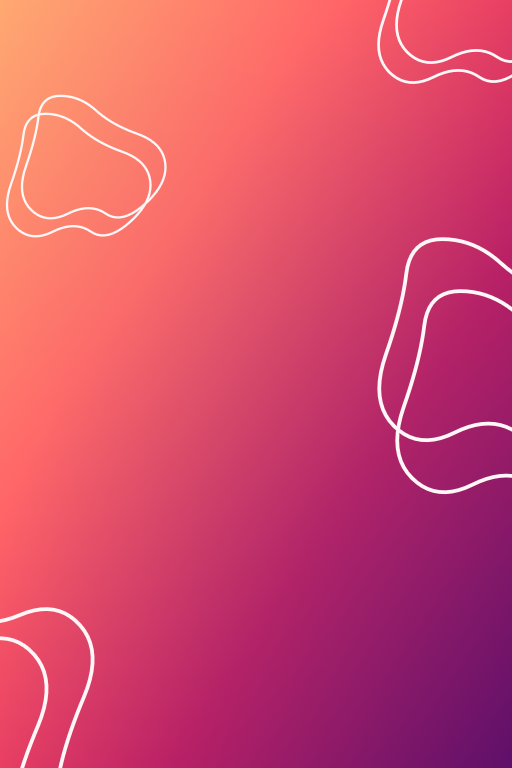
A WebGL 1 fragment shader for this background:

```glsl
precision highp float;
// Warm diagonal gradient from orange to violet with pairs of wavy white outlines.

#define ORANGE vec3(1.0, 0.66, 0.445)
#define CORAL vec3(0.98, 0.42, 0.417)
#define MAGENTA vec3(0.69, 0.14, 0.41)
#define VIOLET vec3(0.37, 0.06, 0.415)
#define CORNER_TINT vec3(0.08, -0.03, -0.025)
#define LINE_COLOR vec3(1.0, 0.97, 0.97)
#define LINE_HALF_WIDTH 0.0115
#define CORNERS 10
#define STEPS 10

uniform vec2 u_resolution;

// Control polygon of the blob; the first two corners repeat to close it
vec2 corner[CORNERS + 2];

void setupBlob() {
  corner[0] = vec2(-0.49, 0.64);
  corner[1] = vec2(-0.10, 0.64);
  corner[2] = vec2(0.22, 0.35);
  corner[3] = vec2(0.73, 0.17);
  corner[4] = vec2(0.78, -0.24);
  corner[5] = vec2(0.32, -0.65);
  corner[6] = vec2(0.0, -0.43);
  corner[7] = vec2(-0.44, -0.65);
  corner[8] = vec2(-0.74, -0.35);
  corner[9] = vec2(-0.54, 0.22);
  corner[10] = corner[0];
  corner[11] = corner[1];
}

float segmentDistance(vec2 p, vec2 a, vec2 b) {
  vec2 ab = b - a;
  vec2 ap = p - a;
  return length(ap - ab * clamp(dot(ap, ab) / dot(ab, ab), 0.0, 1.0));
}

// Distance to a closed quadratic spline, in blob units
float blobDistance(vec2 p) {
  if (length(p) > 1.1) return 1.0;
  float d = 1.0;
  for (int i = 0; i < CORNERS; i++) {
    vec2 bend = corner[i + 1];
    vec2 start = 0.5 * (corner[i] + bend);
    vec2 end = 0.5 * (bend + corner[i + 2]);
    vec2 previous = start;
    for (int k = 1; k <= STEPS; k++) {
      float t = float(k) / float(STEPS);
      vec2 next = mix(mix(start, bend, t), mix(bend, end, t), t);
      d = min(d, segmentDistance(p, previous, next));
      previous = next;
    }
  }
  return d;
}

// Coverage of two equal outlines, the second moved by shift
float outlinePair(vec2 p, vec2 center, float size, float angle, vec2 shift) {
  float c = cos(angle);
  float s = sin(angle);
  mat2 unturn = mat2(c, -s, s, c);
  vec2 q = unturn * (p - center) / size;
  vec2 offset = unturn * shift / size;
  float d = min(blobDistance(q), blobDistance(q - offset));
  float pixel = 1.0 / u_resolution.y;
  return clamp(0.5 + (LINE_HALF_WIDTH - d) * size / pixel, 0.0, 1.0);
}

vec3 background(vec2 uv) {
  float t = 0.5 * (uv.x + 1.0 - uv.y);
  vec3 color = mix(ORANGE, CORAL, clamp(t / 0.32, 0.0, 1.0));
  color = mix(color, MAGENTA, clamp((t - 0.32) / 0.347, 0.0, 1.0));
  color = mix(color, VIOLET, clamp((t - 0.667) / 0.333, 0.0, 1.0));
  // The two remaining corners are more saturated
  float side = uv.x + uv.y - 1.0;
  return color + CORNER_TINT * side * side;
}

void main() {
  vec2 p = gl_FragCoord.xy / u_resolution.y;
  setupBlob();

  // Upper left, right, upper right and lower left pairs
  float line = outlinePair(p, vec2(0.117, 0.792), 0.130, 0.0, vec2(-0.0195, -0.0234));
  line = max(line, outlinePair(p, vec2(0.639, 0.552), 0.2135, 0.0, vec2(0.0234, -0.0677)));
  line = max(line, outlinePair(p, vec2(0.599, 0.984), 0.156, 0.0, vec2(0.0234, 0.026)));
  line = max(line, outlinePair(p, vec2(-0.028, 0.087), 0.2135, 3.08, vec2(-0.06, -0.038)));

  vec3 color = background(gl_FragCoord.xy / u_resolution);
  gl_FragColor = vec4(mix(color, LINE_COLOR, line), 1.0);
}
```
